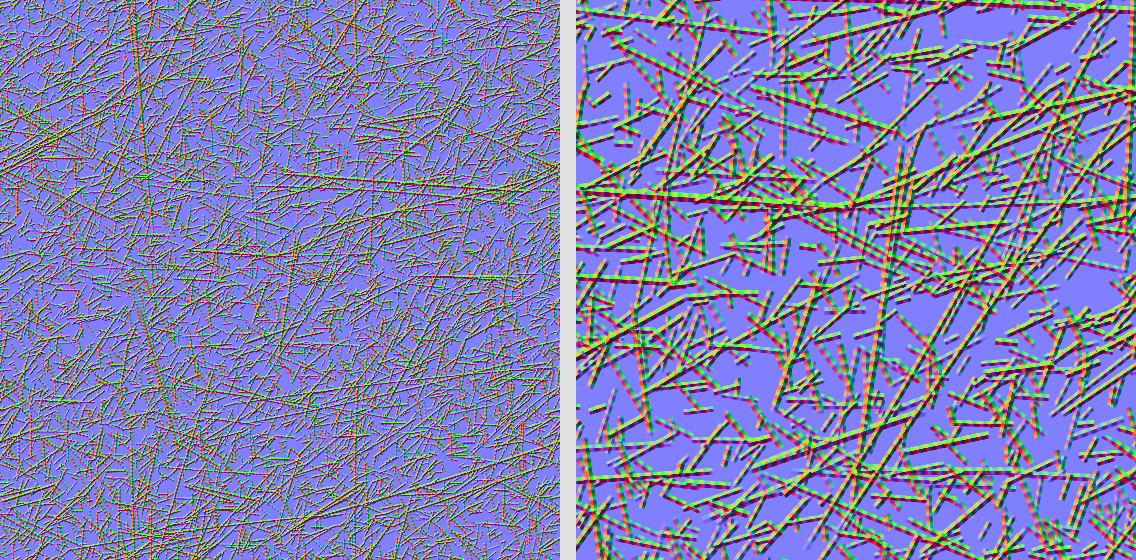
Left: the whole. Right: its middle third, enlarged.
This texture map is drawn by a Shadertoy shader. Its source:

```glsl
// Tangent-space normal map of a flat surface covered with fine, crossing scratches.

const float MAIN_ANGLE   = 0.65;    // favoured scratch direction, radians
const float ANGLE_SPREAD = 2.2;     // deviation from that direction
const float HALF_WIDTH   = 0.0023;  // half width of a groove
const float DEPTH        = 5.5;     // wall slope of a typical groove
const float RAGGED       = 0.36;    // unevenness along a groove
const float RAGGED_FREQ  = 1000.0;  // frequency of that unevenness
const float BEND         = 0.3;     // curvature of scratches
const float EDGE         = 0.45;    // edge softness in output samples
const int   BUNDLES      = 42;      // groups of long scratches
const int   PER_BUNDLE   = 2;       // near-parallel scratches in a group
const float BUNDLE_SIZE  = 0.05;    // distance between scratches of a group

float pixelSize;

vec4 hash4(vec2 p) {
    vec4 k = vec4(dot(p, vec2(127.1, 311.7)), dot(p, vec2(269.5, 183.3)),
                  dot(p, vec2(419.2, 371.9)), dot(p, vec2(74.7, 246.1)));
    return fract(sin(k) * 43758.5453);
}

// Triangular distribution around the favoured direction
float scratchAngle(float a, float b) {
    return MAIN_ANGLE + (a + b - 1.0) * ANGLE_SPREAD;
}

// Wall slope of one V-shaped groove centred at the origin of q
vec2 groove(vec2 q, float angle, float halfLen, float halfWidth, float depth, float seed) {
    vec2 dir = vec2(cos(angle), sin(angle));
    vec2 side = vec2(-dir.y, dir.x);
    float along = dot(q, dir);
    float across = dot(q, side) + (seed - 0.5) * BEND * along * along;
    float aa = EDGE * pixelSize;
    if (abs(along) > halfLen || abs(across) > halfWidth + aa) return vec2(0.0);

    float taper = 1.0 - smoothstep(0.8, 1.0, abs(along) / halfLen);
    float inside = 1.0 - smoothstep(halfWidth - aa, halfWidth + aa, abs(across));
    float wall = 2.0 * smoothstep(-aa, aa, across) - 1.0;
    float phase = along * RAGGED_FREQ + seed * 40.0;
    float uneven = 1.0 - RAGGED + RAGGED * sin(phase);
    return depth * taper * inside * (wall * uneven * side + RAGGED * 0.7 * cos(phase) * dir);
}

// Short scratches scattered over a repeating grid of cells
vec2 scatter(vec2 uv, float cells, int perCell, float width, float depth, float layer) {
    vec2 p = uv * cells;
    vec2 home = floor(p);
    vec2 slope = vec2(0.0);
    for (int y = -1; y <= 1; y++)
    for (int x = -1; x <= 1; x++) {
        vec2 cell = home + vec2(x, y);
        vec2 id = mod(cell, cells);
        for (int i = 0; i < perCell; i++) {
            vec2 key = id + layer * 17.3 + float(i) * vec2(5.73, 9.19);
            vec4 a = hash4(key);
            vec4 b = hash4(key + 53.9);
            vec2 q = (p - cell - a.xy) / cells;
            float halfLen = mix(0.16, 0.75, b.x * b.x) / cells;
            slope += groove(q, scratchAngle(a.z, a.w), halfLen,
                            width * mix(0.75, 1.05, b.y), depth * mix(0.3, 1.3, b.z), b.w);
        }
    }
    return slope;
}

// Long scratches, some of them in nearly parallel pairs
vec2 longScratches(vec2 uv) {
    vec2 slope = vec2(0.0);
    for (int i = 0; i < BUNDLES; i++) {
        vec4 group = hash4(vec2(float(i), 7.0));
        for (int j = 0; j < PER_BUNDLE; j++) {
            vec4 a = hash4(vec2(float(i), 31.0 + float(j)));
            vec4 b = hash4(vec2(float(i) + 0.5, 67.0 + float(j)));
            vec2 centre = group.xy + (a.xy - 0.5) * BUNDLE_SIZE;
            vec2 q = fract(uv - centre + 0.5) - 0.5;
            float angle = scratchAngle(group.z, group.w) + (a.z - 0.5) * 0.12;
            slope += groove(q, angle, mix(0.05, 0.34, a.w * a.w),
                            HALF_WIDTH * mix(0.75, 1.15, b.x), DEPTH * mix(0.3, 1.3, b.y), b.z);
        }
    }
    return slope;
}

void mainImage(out vec4 fragColor, in vec2 fragCoord) {
    pixelSize = 1.0 / iResolution.y;
    vec2 uv = fragCoord * pixelSize;

    vec2 slope = longScratches(uv);
    slope += scatter(uv, 6.0, 4, HALF_WIDTH * 0.95, DEPTH * 0.9, 1.0);
    slope += scatter(uv, 14.0, 5, HALF_WIDTH * 0.95, DEPTH * 0.9, 2.0);
    slope += scatter(uv, 32.0, 6, HALF_WIDTH * 0.9, DEPTH * 0.75, 3.0);

    // Groove walls face inward; green points down, blue holds the plain height of the normal
    vec3 normal = normalize(vec3(-slope, 1.0));
    fragColor = vec4(0.5 + 0.5 * normal.x, 0.5 - 0.5 * normal.y, normal.z, 1.0);
}
```
